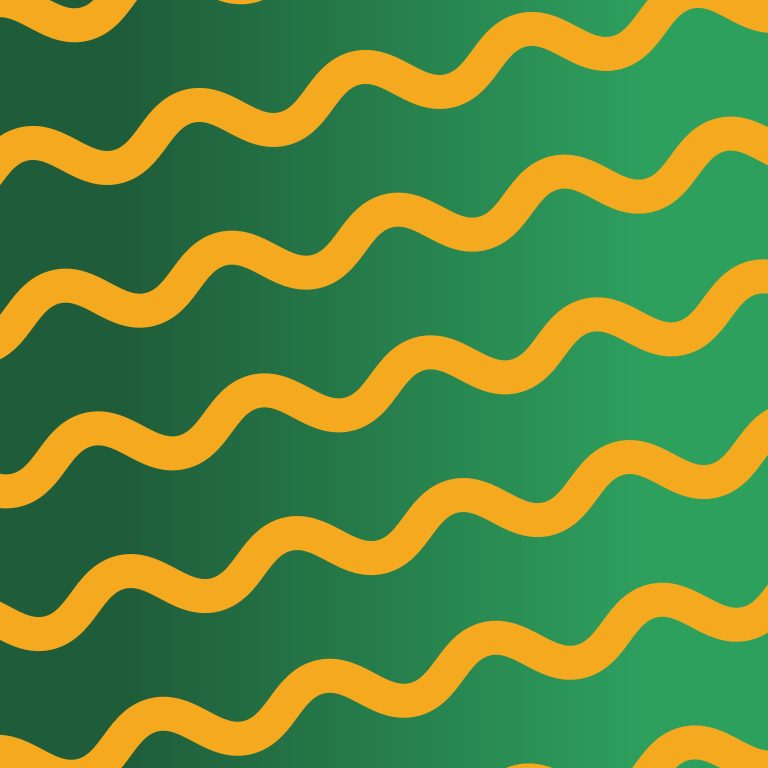
This pattern is drawn by a three.js fragment shader. Its source:

```glsl
varying vec2 vUv;

#define TILT 0.2247
#define ORIGIN vec2(0.0371, 0.7852)
#define WAVELENGTH 0.2221
#define ROW_SPACING 0.1906
#define AMPLITUDE 0.0286
#define FLATTENING 0.0006
#define LINE_WIDTH 0.0443
#define FADE_START 0.17
#define FADE_END 0.845
#define DARK_GREEN vec3(0.122, 0.365, 0.227)
#define LIGHT_GREEN vec3(0.178, 0.627, 0.368)
#define ORANGE vec3(0.961, 0.663, 0.122)

const float WAVE_NUMBER = 6.2831853 / WAVELENGTH;

// Cosine with a third harmonic that broadens crests and troughs
float waveHeight(float x) {
  float phase = WAVE_NUMBER * x;
  return AMPLITUDE * cos(phase) - FLATTENING * cos(3.0 * phase);
}

float waveSlope(float x) {
  float phase = WAVE_NUMBER * x;
  return WAVE_NUMBER * (3.0 * FLATTENING * sin(3.0 * phase) - AMPLITUDE * sin(phase));
}

// Distance to the wave, refining the nearest point by Gauss-Newton steps
float waveDistance(vec2 p) {
  float x = p.x;
  for (int i = 0; i < 8; i++) {
    float slope = waveSlope(x);
    x -= (x - p.x + (waveHeight(x) - p.y) * slope) / (1.0 + slope * slope);
  }
  return length(vec2(x, waveHeight(x)) - p);
}

void main() {
  // Tilted frame, folded into one row
  vec2 along = vec2(cos(TILT), sin(TILT));
  vec2 offset = vUv - ORIGIN;
  vec2 p = vec2(dot(offset, along), dot(offset, vec2(-along.y, along.x)));
  p.y -= ROW_SPACING * floor(p.y / ROW_SPACING + 0.5);

  // Horizontal background fade
  float fade = clamp((vUv.x - FADE_START) / (FADE_END - FADE_START), 0.0, 1.0);
  vec3 color = mix(DARK_GREEN, LIGHT_GREEN, fade);

  // Wavy stroke of constant width
  float softness = max(fwidth(vUv.y), 0.0001);
  float edge = waveDistance(p) - 0.5 * LINE_WIDTH;
  float stroke = clamp(0.5 - edge / softness, 0.0, 1.0);
  gl_FragColor = vec4(mix(color, ORANGE, stroke), 1.0);
}
```
